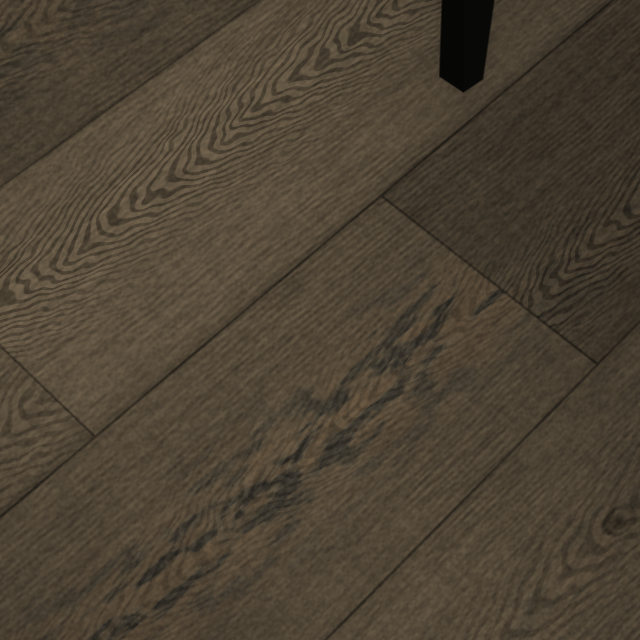
Give the GLSL for this texture, as a WebGL 1 fragment shader.

```glsl
precision highp float;
// Dark brown oak floor seen at an angle, with the foot of a black table leg.
// Polar coordinates around a far vanishing point give the plank directions;
// stretched noise and bent growth rings give each plank its own grain.
uniform vec2 u_resolution;

float hash(vec2 p) {
  return fract(sin(dot(p, vec2(127.1, 311.7))) * 43758.5453);
}

float noise(vec2 p) {
  vec2 i = floor(p), f = fract(p);
  f = f * f * (3.0 - 2.0 * f);
  return mix(mix(hash(i), hash(i + vec2(1.0, 0.0)), f.x),
             mix(hash(i + vec2(0.0, 1.0)), hash(i + 1.0), f.x), f.y);
}

float fbm(vec2 p) {
  float sum = 0.0, amp = 0.53;
  for (int i = 0; i < 4; i++) {
    sum += amp * noise(p);
    p = p * 2.03 + 17.3;
    amp *= 0.5;
  }
  return sum;
}

// Nested arches along a centre line, pointing to the lower left
float growthRings(vec2 g, float centre, float density) {
  float v = g.y - centre + 0.02 * (noise(g * vec2(5.0, 3.0)) - 0.5);
  float wobble = 0.014 * (noise(g * vec2(7.0, 16.0)) - 0.5)
               + 0.009 * (noise(g * vec2(32.0, 75.0)) - 0.5);
  float field = sqrt(v * v + 0.0004) - 0.28 * g.x + wobble;
  return smoothstep(0.35, 0.9, 0.5 + 0.5 * sin(6.2832 * density * field));
}

// Dark line with soft edges, 1 at its middle
float groove(float d, float width) {
  return 1.0 - smoothstep(0.0, width, abs(d));
}

void main() {
  vec2 p = gl_FragCoord.xy / u_resolution.y;
  float px = 1.0 / u_resolution.y;

  // Floor coordinates: x along the planks, y across them
  vec2 toVanish = vec2(4.2, 3.739) - p;
  vec2 g = vec2(4.92 - length(toVanish), 4.9 * atan(toVanish.y, toVanish.x));
  float seamA = g.y - 3.064, seamB = g.y - 3.437, seamC = g.y - 3.880;
  float jointLeft = (p.y - 0.46 + 0.957 * p.x) / 1.384;
  float jointRight = (p.y - 1.158 + 0.779 * p.x) / 1.268;

  // Each plank: tone, centre of its figure, ring density, ring and blotch strength
  float tone = 0.270, centre = 2.889, density = 105.0, rings = 0.06, blotches = 0.4;
  if (seamC > 0.0) {
    tone = 0.317; centre = 4.08; density = 62.0; rings = 0.07; blotches = 0.25;
  } else if (seamB > 0.0) {
    tone = 0.313; centre = 3.66; density = 110.0; rings = 0.05; blotches = 1.0;
    if (jointRight > 0.0) {
      tone = 0.268; centre = 3.74; density = 105.0; rings = 0.10; blotches = 0.3;
    }
  } else if (seamA > 0.0) {
    tone = 0.338; centre = 3.203; density = 118.0; rings = 0.12; blotches = 0.0;
    if (jointLeft < 0.0) {
      tone = 0.315; centre = 3.36; density = 85.0; rings = 0.07;
    }
  }

  // Figure: rings in the middle of the plank
  float v = g.y - centre;
  float middle = exp(-v * v / 0.0065);
  float ring = growthRings(g, centre, density);
  float shade = tone - rings * middle * (ring - 0.38);

  // Straight fine lines at the plank sides, gently bent
  float bend = 0.014 * noise(g * vec2(4.0, 6.0)) + 0.005 * noise(g * vec2(22.0, 60.0));
  float lines = sin(6.2832 * 108.0 * (g.y + bend - 0.05 * g.x));
  float lineStrength = smoothstep(0.2, 0.7, noise(g * vec2(6.0, 14.0) + 5.0));
  shade -= 0.021 * (1.0 - middle) * lineStrength * lines;

  // Broad streaks, thin streaks and short pores
  shade += 0.03 * (fbm(g * vec2(4.0, 26.0)) - 0.5);
  shade -= 0.05 * (noise(g * vec2(18.0, 200.0)) - 0.5);
  shade += 0.05 * (noise(g * vec2(95.0, 210.0)) - 0.5);
  shade += 0.055 * (noise(g * vec2(210.0, 270.0) + 31.0) - 0.5);

  // Many small ragged dark patches between tan ones
  float patchy = fbm(g * vec2(19.0, 66.0) + vec2(2.0, 7.0));
  patchy += 0.16 * (noise(g * vec2(5.0, 14.0) + 9.0) - 0.5);
  float dark = smoothstep(0.51, 0.66, patchy) * middle * blotches;
  float pale = smoothstep(0.53, 0.39, patchy) * middle * blotches;
  shade += 0.03 * pale - 0.10 * dark;

  // Small knot with rings around it in the lower right plank
  vec2 k = (g - vec2(0.118, 4.08)) * vec2(0.75, 1.0);
  float knot = length(k) + 0.005 * (noise(g * 60.0) - 0.5);
  shade -= 0.11 * exp(-knot * knot / 0.00008);
  shade -= 0.07 * groove(knot - 0.019, 0.006);

  // Light: brightest at the left centre, dim towards the upper right
  shade *= 1.05 - 0.24 * smoothstep(0.55, 1.35, p.x + 0.35 * p.y);
  shade *= 1.0 - 0.14 * smoothstep(0.35, 0.0, p.y) * smoothstep(0.7, 0.1, p.x);

  // Thin uneven seams between planks, and joints at plank ends
  float w = 0.003 + 0.5 * px;
  float wear = 0.55 + 0.45 * noise(g * vec2(14.0, 3.0));
  float inRow1 = step(0.0, seamA) * step(seamB, 0.0);
  float inRow2 = step(0.0, seamB) * step(seamC, 0.0);
  float line = max(max(0.7 * groove(seamA, w), 0.9 * groove(seamB, w)), 0.8 * groove(seamC, w));
  line = max(line, 0.95 * inRow1 * groove(jointLeft, w));
  line = max(line, 0.95 * inRow2 * groove(jointRight, w));
  shade *= 1.0 - 0.24 * exp(-abs(seamB) / 0.011) * step(seamB, 0.0);
  shade *= 1.0 - 0.08 * exp(-abs(seamA) / 0.008) - 0.08 * exp(-abs(seamC) / 0.008);
  shade *= 1.0 - 0.55 * line * wear;

  vec3 wood = shade * mix(vec3(1.0, 0.87, 0.68), vec3(1.0, 0.82, 0.61), 0.7 * pale);
  wood = mix(wood, shade * vec3(0.97, 0.90, 0.76), dark);

  // Tapered black leg with a pointed lower corner
  float leftSide = p.x - 0.686 - 0.033 * (p.y - 0.88);
  float rightSide = 0.755 + 0.145 * (p.y - 0.876) - p.x;
  float foot = p.y - 0.855 - 0.67 * abs(p.x - 0.724);
  float inside = min(min(leftSide, rightSide), foot);
  wood *= 1.0 - 0.12 * exp(-max(-inside, 0.0) / 0.010);
  vec3 leg = mix(vec3(0.022, 0.022, 0.018), vec3(0.033, 0.031, 0.024),
                 smoothstep(0.722, 0.727, p.x));
  gl_FragColor = vec4(mix(wood, leg, smoothstep(-px, 1.5 * px, inside)), 1.0);
}
```
